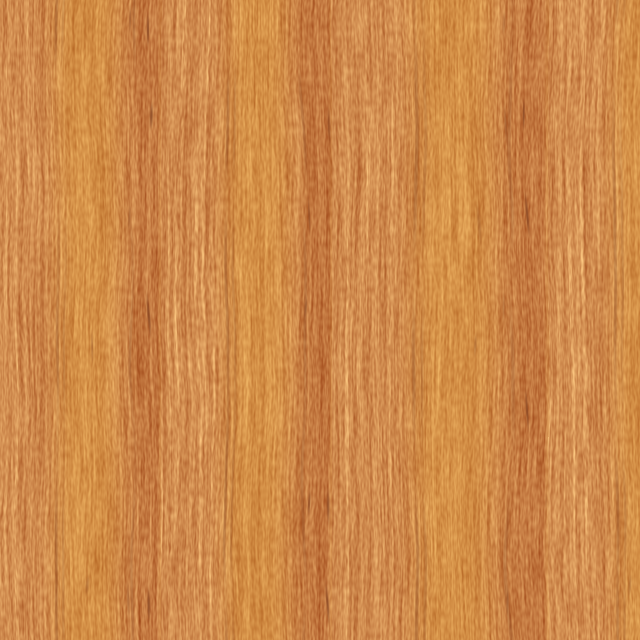
This texture is drawn by a WebGL 2 fragment shader. Its source:

```glsl
#version 300 es
precision highp float;

uniform vec2 u_resolution;
out vec4 fragColor;

const float TAU = 6.2831853;
const float EDGES[6] = float[6](-0.28, -0.012, 0.252, 0.518, 0.857, 1.13);

const vec3 HONEY = vec3(0.812, 0.540, 0.290);
const vec3 STRAW = vec3(0.822, 0.556, 0.318);
const vec3 GOLD = vec3(0.828, 0.560, 0.274);
const vec3 RUST = vec3(0.766, 0.474, 0.254);
const vec3 UMBER = vec3(0.510, 0.260, 0.130);
const vec3 TONE_STEP = vec3(0.120, 0.165, 0.135);

vec2 hash2(vec2 cell) {
  uvec2 q = uvec2(ivec2(cell)) * uvec2(1597334677u, 3812015801u);
  uint n = (q.x ^ q.y) * 1597334677u;
  n = (n ^ (n >> 15)) * 2246822519u;
  n ^= n >> 13;
  return vec2(n & 65535u, n >> 16) / 65535.0;
}

float gradientDot(vec2 cell, vec2 offset) {
  float angle = TAU * hash2(cell).x;
  return dot(vec2(cos(angle), sin(angle)), offset);
}

float gradientNoise(vec2 p) {
  vec2 i = floor(p);
  vec2 f = p - i;
  vec2 u = f * f * f * (f * (f * 6.0 - 15.0) + 10.0);
  vec2 e = vec2(1.0, 0.0);
  float low = mix(gradientDot(i, f), gradientDot(i + e.xy, f - e.xy), u.x);
  float high = mix(gradientDot(i + e.yx, f - e.yx), gradientDot(i + e.xx, f - e.xx), u.x);
  return 1.4 * mix(low, high, u.y);
}

// Position across one veneer strip (0 to 1) and the strip number
vec2 stripAt(float x) {
  vec2 strip = vec2(0.0);
  for (int i = 0; i < 5; i++) {
    if (x >= EDGES[i]) strip = vec2((x - EDGES[i]) / (EDGES[i + 1] - EDGES[i]), float(i));
  }
  return strip;
}

// Wavy growth lines with thin, broken pale ridges
float growthLines(vec2 p) {
  float phase = p.x * 78.0 + 0.9 * gradientNoise(vec2(p.x * 26.0, p.y * 0.8));
  float wave = sin(TAU * phase);
  float ridge = smoothstep(0.15, 0.45, gradientNoise(vec2(p.x * 125.0, p.y * 1.1) + 31.0));
  float breaks = smoothstep(-0.3, 0.2, gradientNoise(vec2(p.x * 130.0, p.y * 36.0)));
  return 0.17 * wave + 0.5 * ridge * breaks - 0.07;
}

// Long fibres, fine threads, short pores and broad bands
float fibreTone(vec2 p) {
  float fibres = gradientNoise(vec2(p.x * 170.0, p.y * 3.5));
  float threads = gradientNoise(vec2(p.x * 290.0, p.y * 13.0) + 41.0);
  float pores = gradientNoise(vec2(p.x * 330.0, p.y * 85.0) + 17.0);
  float bands = gradientNoise(vec2(p.x * 55.0, p.y * 0.9) + 53.0);
  return 0.42 * fibres + 0.58 * threads + 0.56 * pores + 0.26 * bands;
}

float vein(float distanceAcross, float halfWidth) {
  return 1.0 - smoothstep(halfWidth * 0.2, halfWidth, abs(distanceAcross));
}

// Sparse slanted slivers, one candidate in each grid cell
float slivers(vec2 p, vec2 cellSize, float chance) {
  vec2 cell = floor(p / cellSize);
  vec2 seed = hash2(cell + 71.0);
  vec2 shape = hash2(cell + 193.0);
  vec2 d = p - (cell + 0.35 + 0.3 * seed.yx) * cellSize;
  d.x += d.y * (shape.x - 0.5) * 0.2;
  vec2 radius = vec2(mix(0.0022, 0.0042, shape.y), mix(0.018, 0.045, shape.x));
  return step(seed.x, chance) * (1.0 - smoothstep(0.1, 1.0, length(d / radius)));
}

void main() {
  vec2 uv = gl_FragCoord.xy / u_resolution;

  // Gentle sideways drift of the grain
  float drift = 0.008 * gradientNoise(vec2(uv.x * 5.0, uv.y * 3.2));
  drift += 0.0016 * gradientNoise(vec2(uv.x * 14.0, uv.y * 9.0) + 9.0);
  vec2 grain = vec2(uv.x + drift, uv.y);

  // Zones across each strip
  vec2 strip = stripAt(uv.x + 0.15 * drift);
  float t = strip.x;
  float wavyT = t + 3.0 * drift;
  float straw = 1.0 - smoothstep(0.2, 0.56, wavyT);
  float gold = smoothstep(0.3, 0.5, wavyT) * (1.0 - smoothstep(0.62, 0.82, wavyT));
  float rust = smoothstep(0.7, 0.92, wavyT) * (1.0 - smoothstep(0.975, 1.0, t));

  vec3 color = mix(HONEY, STRAW, straw);
  color = mix(color, GOLD, gold);
  color = mix(color, RUST, rust);

  // Grain contrast and cloudy mottling
  float tone = fibreTone(grain) * (1.0 - 0.2 * gold);
  tone += growthLines(grain) * (0.15 + 0.85 * straw);
  tone += 0.12 * gold * gradientNoise(vec2(uv.x * 42.0, uv.y * 34.0) + 5.0);
  color += TONE_STEP * tone;

  // Dark veins beside the golden zone and within the rust zone
  float fade = smoothstep(-0.5, 0.3, gradientNoise(vec2(strip.y * 3.7, uv.y * 6.0)));
  float veins = vein(wavyT - 0.39, 0.013) + 0.6 * vein(wavyT - 0.43, 0.011);
  veins += 0.8 * vein(wavyT - 0.83 - 0.03 * gradientNoise(vec2(strip.y, uv.y * 5.0)), 0.013);
  color = mix(color, UMBER, min(0.32 * veins * fade, 0.4));

  // Slivers gather in the rust zone
  float marks = slivers(uv, vec2(0.031, 0.15), 0.42) * rust;
  marks += 0.45 * slivers(uv + 0.37, vec2(0.06, 0.19), 0.2) * gold;
  color = mix(color, UMBER, 0.7 * marks);

  fragColor = vec4(clamp(color, 0.0, 1.0), 1.0);
}
```
